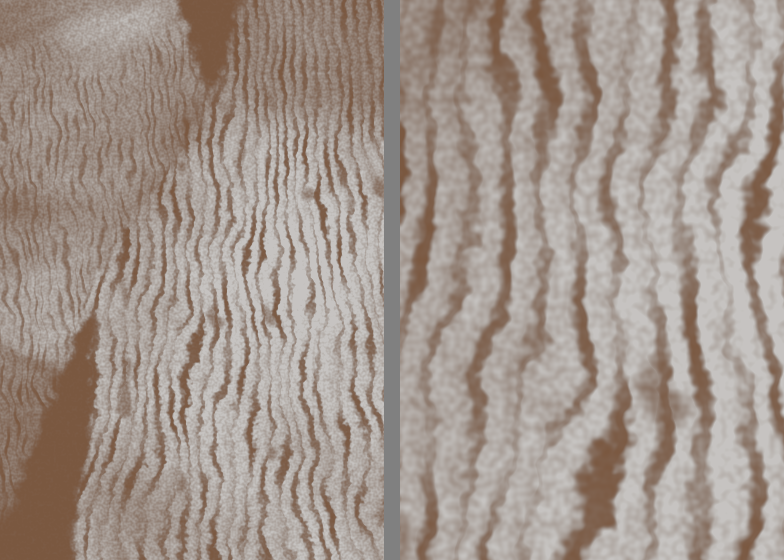
Left, the full canvas; right, a detail of the centre.
This texture is drawn by a Shadertoy shader. Its source:

```glsl
// Wind-cut ridges of snow on a steep slope, printed in brown ink on pale paper.
#define INK vec3(0.48, 0.345, 0.25)
#define PAPER vec3(0.775, 0.765, 0.755)
#define RIDGES_LOW 31.0    // ridges per canvas height, at the foot
#define RIDGES_HIGH 54.0   // and at the top
#define FINE_RIDGES 62.0   // on the far left slope
#define CRACK_LENGTH 0.11
#define CRACK_DEPTH 0.95
#define WANDER 1.0
#define GRAIN 0.24
#define EXPOSURE 0.80

vec2 randomGradient(vec2 cell) {
    float a = 6.2832 * fract(sin(dot(cell, vec2(127.1, 311.7))) * 43758.5);
    return vec2(cos(a), sin(a));
}

// Gradient noise, about -0.7 to 0.7
float gradientNoise(vec2 p) {
    vec2 i = floor(p), f = p - i;
    vec2 w = f * f * f * (f * (f * 6.0 - 15.0) + 10.0);
    vec2 e = vec2(0.0, 1.0);
    float low = mix(dot(randomGradient(i), f),
                    dot(randomGradient(i + e.yx), f - e.yx), w.x);
    float high = mix(dot(randomGradient(i + e.xy), f - e.xy),
                     dot(randomGradient(i + e.yy), f - e.yy), w.x);
    return mix(low, high, w.y);
}

float fbm(vec2 p) {
    float sum = 0.0, gain = 1.0;
    for (int i = 0; i < 4; i++) {
        sum += gain * gradientNoise(p);
        p = mat2(1.6, 1.2, -1.2, 1.6) * p + 7.3;
        gain *= 0.55;
    }
    return sum;
}

// Soft elliptical spot of light or shade
float spot(vec2 p, vec2 centre, vec2 size) {
    vec2 d = (p - centre) / size;
    return exp(-dot(d, d));
}

// Distance to a stroke whose radius runs from ra to rb
float taperedStroke(vec2 p, vec2 a, vec2 b, float ra, float rb) {
    vec2 ab = b - a;
    float h = clamp(dot(p - a, ab) / dot(ab, ab), 0.0, 1.0);
    return length(p - a - h * ab) - mix(ra, rb, h);
}

// Crack shade between ridges: soft on its left flank, crisp on its right
float cracks(float u, float y, float seed, float spanY) {
    float id = floor(u + 0.5), s = u - id;
    float n = gradientNoise(vec2(id * 3.71 + seed, y / spanY + id * 0.37));
    float open = smoothstep(-0.42, 0.38, n);
    float reach = mix(0.14, 0.46, open);
    float flank = s < 0.0 ? smoothstep(-reach, -0.25 * reach, s)
                          : 1.0 - smoothstep(0.02, 0.14 + 0.1 * open, s);
    return flank * mix(0.18, 1.0, open);
}

// Large ridges of the near slope
float nearSlope(vec2 p, float broad) {
    float u = (p.x - 0.45) * mix(RIDGES_LOW, RIDGES_HIGH, p.y);
    u += WANDER * (1.3 * gradientNoise(p * vec2(8.0, 6.0))
                 + 0.55 * gradientNoise(p * vec2(24.0, 19.0) + 4.0)
                 + 0.22 * gradientNoise(p * vec2(65.0, 60.0)));
    u += 0.16 * gradientNoise(p * 150.0);
    float light = EXPOSURE + 0.20 * spot(p, vec2(0.47, 0.48), vec2(0.20, 0.24))
                - 0.42 * smoothstep(0.70, 0.93, p.y)
                - 0.22 * spot(p, vec2(0.62, 0.83), vec2(0.14, 0.05))
                - 0.24 * spot(p, vec2(0.24, 0.58), vec2(0.09, 0.18))
                - 0.22 * spot(p, vec2(0.20, 0.10), vec2(0.13, 0.14))
                + 0.18 * broad;
    light += 0.06 * cos(6.2832 * (u - 0.35));
    // Scattered hollows where ridges break off
    float hollow = smoothstep(0.36, 0.52, gradientNoise(p * vec2(20.0, 13.0) + 31.0));
    float shade = max(cracks(u, p.y, 2.3, CRACK_LENGTH), 0.6 * hollow);
    return light * (1.0 - CRACK_DEPTH * shade);
}

// Finer, fainter ripples of the far slope, with a dark foot
float farSlope(vec2 p, float broad) {
    float foot = 1.0 - smoothstep(0.34, 0.38, p.y + 0.3 * p.x + 0.03 * broad);
    float u = p.x * FINE_RIDGES + 5.0 * p.y + WANDER * (1.4 * gradientNoise(p * vec2(14.0, 11.0) + 9.0)
            + 0.6 * gradientNoise(p * vec2(42.0, 38.0)));
    float smoothTop = smoothstep(0.86, 0.94, p.y + 0.08 * broad);
    float drift = fbm(vec2(p.x * 3.0 - p.y, p.y * 13.0 - p.x * 6.0));
    float light = 0.55 + 0.20 * spot(p, vec2(0.07, 0.44), vec2(0.16, 0.10))
                + 0.28 * spot(p, vec2(0.26, 0.95), vec2(0.12, 0.045))
                - 0.24 * spot(p, vec2(0.04, 0.625), vec2(0.16, 0.035))
                - 0.18 * spot(p, vec2(0.02, 0.95), vec2(0.09, 0.05))
                + (0.10 + 0.24 * smoothTop) * drift + 0.12 * broad;
    light -= foot * (0.22 + 0.35 * smoothstep(0.16, 0.02, p.y));
    light -= 0.3 * spot(vec2(p.y + 0.4 * p.x, 0.0), vec2(0.375 + 0.02 * broad, 0.0), vec2(0.014, 1.0));
    float depth = mix(0.62, 0.9, foot) * (1.0 - 0.85 * smoothTop);
    return light * (1.0 - depth * cracks(u, p.y, 8.6, 0.5 * CRACK_LENGTH));
}

void mainImage(out vec4 fragColor, in vec2 fragCoord) {
    vec2 p = fragCoord / iResolution.y;
    float broad = fbm(p * 4.5 + 2.0);
    float rough = fbm(p * 26.0);

    // Two slopes meeting along a curved edge
    float edge = 0.13 + 0.27 * smoothstep(0.35, 0.95, p.y) + 0.018 * rough;
    float tone = mix(farSlope(p, broad), nearSlope(p, broad),
                     smoothstep(-0.012, 0.012, p.x - edge));
    tone -= 0.20 * spot(vec2(p.x - edge, p.y), vec2(0.0, 0.74), vec2(0.03, 0.14));

    // Bare chasms in solid ink
    float top = taperedStroke(p, vec2(0.375, 1.02), vec2(0.375, 0.87), 0.055, 0.018);
    float low = min(taperedStroke(p, vec2(0.16, 0.42), vec2(0.115, 0.22), 0.006, 0.042),
                    taperedStroke(p, vec2(0.115, 0.22), vec2(0.05, 0.0), 0.042, 0.06));
    float chasm = min(top, low) + 0.017 * rough;
    tone *= smoothstep(-0.006, 0.016, chasm);

    // Powdery grain, strongest in the middle tones
    float grain = gradientNoise(p * 210.0) + 0.6 * gradientNoise(p * 95.0 + 5.0);
    tone += GRAIN * grain * (0.25 + 0.75 * smoothstep(0.0, 0.4, tone));
    tone = clamp(tone, 0.0, 1.0);
    vec3 amount = pow(vec3(tone), vec3(1.3, 1.1, 1.0));
    fragColor = vec4(mix(INK, PAPER, amount), 1.0);
}
```
